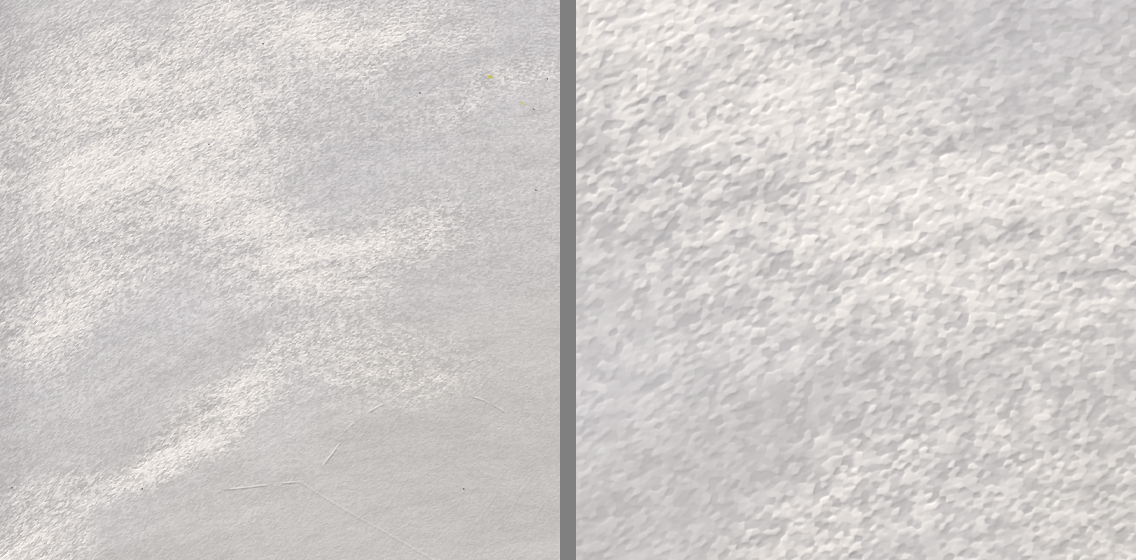
Left: the whole. Right: its middle third, enlarged.
Write a three.js fragment shader that draws this texture.

```glsl
varying vec2 vUv;

const vec3 COOL_GREY = vec3(0.797, 0.784, 0.787);
const vec3 WARM_GREY = vec3(0.778, 0.762, 0.750);
const vec3 CREAM = vec3(0.945, 0.925, 0.900);
const vec3 YELLOW = vec3(0.80, 0.76, 0.25);
const vec3 INK = vec3(0.34, 0.33, 0.40);
const vec2 LIGHT_STEP = vec2(-0.0009, 0.0013);

vec2 hash2(vec2 p) {
  return fract(sin(vec2(dot(p, vec2(127.1, 311.7)), dot(p, vec2(269.5, 183.3)))) * 43758.5);
}

mat2 turn(float a) {
  return mat2(cos(a), -sin(a), sin(a), cos(a));
}

// Smooth cellular noise: random cell values blended by distance
float cellular(vec2 p) {
  vec2 cell = floor(p);
  float total = 0.0;
  float weights = 0.0;
  for (int y = -1; y <= 1; y++) {
    for (int x = -1; x <= 1; x++) {
      vec2 id = cell + vec2(float(x), float(y));
      vec2 d = id + hash2(id) - p;
      float w = exp(-6.0 * dot(d, d));
      total += w * hash2(id + 37.0).x;
      weights += w;
    }
  }
  return total / weights;
}

// Bends the brush direction from steep at the left to level at the right
vec2 brushSpace(vec2 p) {
  return vec2(p.x, p.y - 0.55 * p.x + 0.27 * p.x * p.x);
}

float smear(vec2 p, vec2 center, vec2 radius, float angle) {
  vec2 q = turn(angle) * (p - center) / radius;
  return exp(-0.7 * dot(q, q));
}

float segment(vec2 p, vec2 a, vec2 b, float width) {
  vec2 ab = b - a;
  float t = clamp(dot(p - a, ab) / dot(ab, ab), 0.0, 1.0);
  return 1.0 - smoothstep(0.0, width, length(p - a - ab * t));
}

float speck(vec2 p, vec2 center, vec2 radius, float angle) {
  return 1.0 - smoothstep(0.5, 1.3, length(turn(angle) * (p - center) / radius));
}

float grain(vec2 p) {
  vec2 q = brushSpace(p);
  return 0.35 * cellular(q * vec2(95.0, 165.0)) + 0.65 * cellular(q * vec2(240.0, 320.0));
}

// Raised edges and faint scratches at the lower right
float ridges(vec2 p, float breaks) {
  float h = segment(p, vec2(0.54, 0.14), vec2(0.78, 0.0), 0.004) * 0.7;
  h += segment(p, vec2(0.56, 0.15), vec2(0.605, 0.21), 0.003) * breaks;
  h += segment(p, vec2(0.38, 0.12), vec2(0.54, 0.14), 0.003) * breaks;
  float ring = abs(length(p - vec2(0.78, 0.07)) - 0.232);
  h += (1.0 - smoothstep(0.0, 0.003, ring)) * smoothstep(0.21, 0.27, p.y) * breaks;
  for (int i = 0; i < 14; i++) {
    vec2 r = hash2(vec2(float(i), 5.0));
    float a = mod(float(i), 2.0) < 0.5 ? 0.95 : -0.55;
    vec2 reach = vec2(cos(a), sin(a)) * (0.04 + 0.07 * r.x);
    vec2 c = vec2(0.62, 0.05) + r * vec2(0.34, 0.27);
    h += segment(p, c - reach, c + reach, 0.003) * 0.15;
  }
  return h;
}

// Share of pale paint, from broad brushed patches
float coverage(vec2 p) {
  float bare = 1.0 - 0.58 * smear(p, vec2(0.29, 0.90), vec2(0.29, 0.11), 0.15);
  bare *= 1.0 - 0.66 * smear(p, vec2(0.23, 0.69), vec2(0.24, 0.13), 0.45);
  bare *= 1.0 - 0.55 * smear(p, vec2(0.64, 0.94), vec2(0.15, 0.055), 0.0);
  bare *= 1.0 - 0.52 * smear(p, vec2(0.11, 0.46), vec2(0.16, 0.06), 0.5);
  bare *= 1.0 - 0.68 * smear(p, vec2(0.69, 0.57), vec2(0.17, 0.06), 0.3);
  bare *= 1.0 - 0.55 * smear(p, vec2(0.47, 0.56), vec2(0.15, 0.05), -0.4);
  bare *= 1.0 - 0.80 * smear(p, vec2(0.36, 0.25), vec2(0.18, 0.055), 0.66);
  bare *= 1.0 - 0.42 * smear(p, vec2(0.66, 0.36), vec2(0.17, 0.06), 0.0);
  bare *= 1.0 - 0.50 * smear(p, vec2(0.05, 0.03), vec2(0.13, 0.07), 0.6);
  bare *= 1.0 - 0.36 * smear(p, vec2(0.86, 0.82), vec2(0.18, 0.03), 0.15);
  return 1.0 - bare;
}

void main() {
  vec2 p = vUv;
  vec2 q = brushSpace(p);
  vec2 wobble = vec2(cellular(p * 7.0), cellular(p * 7.0 + 19.0)) - 0.5;
  float streak = 0.6 * cellular(q * vec2(7.0, 24.0)) + 0.4 * cellular(q * vec2(24.0, 90.0));

  // Relief lit from the upper left
  float g = grain(p);
  float slope = g - grain(p + LIGHT_STEP);
  float breaks = smoothstep(0.4, 0.6, cellular(p * 55.0));
  vec2 bent = p + wobble * 0.012;
  float edge = ridges(bent, breaks) - ridges(bent + LIGHT_STEP * 1.6, breaks);

  // Grey ground, cooler at the upper left, darker along the left side
  float cover = coverage(p + wobble * 0.1) * (0.5 + streak);
  float cool = smoothstep(-0.35, 0.3, p.y - 0.6 * p.x + wobble.x * 0.2);
  vec3 color = mix(WARM_GREY, COOL_GREY, cool);
  color += 0.06 * (streak - 0.5) + 0.11 * (g - 0.5) * (0.4 + 0.7 * cool);
  color -= 0.04 * (1.0 - smoothstep(0.0, 0.08, p.x));

  // Pale paint catching on the grain
  float pale = smoothstep(0.05, 1.15, cover + (g - 0.5) * 0.9 * smoothstep(0.0, 0.35, cover));
  color = mix(color, CREAM, pale);
  color += slope * (0.07 + 0.09 * smoothstep(0.05, 0.6, cover)) + edge * 0.11;
  color -= 0.025 * segment(bent, vec2(0.53, 0.95), vec2(0.67, 0.76), 0.007);

  // Stray flecks
  for (int i = 0; i < 9; i++) {
    vec2 spot = hash2(vec2(float(i), 71.0));
    color = mix(color, INK, 0.65 * speck(p, spot, vec2(0.0017), 0.0));
  }
  color = mix(color, YELLOW, speck(p, vec2(0.876, 0.863), vec2(0.005, 0.0025), -0.5));
  color = mix(color, YELLOW, 0.6 * speck(p, vec2(0.934, 0.815), vec2(0.006, 0.0016), -0.6));
  gl_FragColor = vec4(color, 1.0);
}
```
